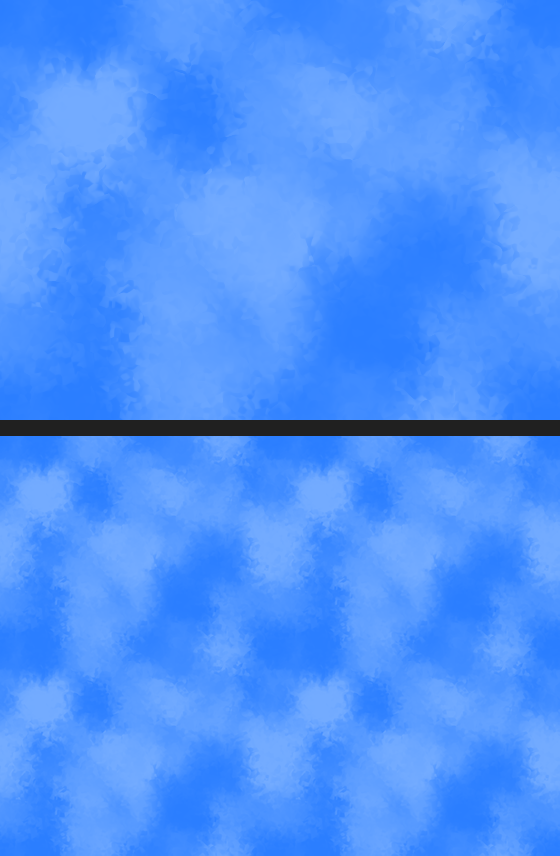
Top, the tile; bottom, the same tile 2 across and 2 down.
A WebGL 1 fragment shader for this texture:

```glsl
precision highp float;
// Blue rippled glass: broad light and dark clouds seen through a crinkled surface.
// Wrapping value noise makes the clouds; soft cellular noise at two sizes bends
// the lookup, so cloud borders break into small flakes. Every layer tiles.

uniform vec2 u_resolution;

#define CLOUD_CELLS vec2(6.0, 4.0)
#define PEBBLE_CELLS vec2(36.0, 27.0)
#define FLAKE_CELLS vec2(84.0, 63.0)
#define PEBBLE_BEND 0.022
#define FLAKE_BEND 0.034
#define FLAKE_SHARPNESS 9.0
#define CONTRAST 0.92
#define SHEEN 0.035
#define DEEP_BLUE vec3(0.170, 0.495, 1.0)
#define PALE_BLUE vec3(0.450, 0.670, 1.0)

// Two random values from 0 to 1 for a lattice cell
vec2 hash2(vec2 cell) {
  vec3 q = fract(cell.xyx * vec3(0.1031, 0.1030, 0.0973));
  q += dot(q, q.yzx + 33.33);
  return fract((q.xx + q.yz) * q.zy);
}

// Wraps a cell index to a whole period
vec2 wrapCell(vec2 cell, vec2 period) {
  return floor(mod(cell + 0.5, period));
}

float corner(vec2 cell, vec2 period, float seed) {
  return hash2(wrapCell(cell, period) + seed).x;
}

// Tiling value noise from 0 to 1
float valueNoise(vec2 uv, vec2 period, float seed) {
  vec2 p = uv * period;
  vec2 cell = floor(p);
  vec2 f = p - cell;
  f = f * f * f * (f * (f * 6.0 - 15.0) + 10.0);
  float low = mix(corner(cell, period, seed),
                  corner(cell + vec2(1.0, 0.0), period, seed), f.x);
  float high = mix(corner(cell + vec2(0.0, 1.0), period, seed),
                   corner(cell + vec2(1.0, 1.0), period, seed), f.x);
  return mix(low, high, f.y);
}

// Tiling soft cellular noise: a blend of one random direction per cell
vec2 flakes(vec2 uv, vec2 period, float seed) {
  vec2 p = uv * period;
  vec2 base = floor(p);
  vec2 sum = vec2(0.0);
  float total = 0.0;
  for (int j = -1; j <= 1; j++) {
    for (int i = -1; i <= 1; i++) {
      vec2 cell = base + vec2(float(i), float(j));
      vec2 id = wrapCell(cell, period) + seed;
      vec2 toPoint = cell + hash2(id) - p;
      float weight = exp(-FLAKE_SHARPNESS * dot(toPoint, toPoint));
      sum += weight * (hash2(id + 131.0) * 2.0 - 1.0);
      total += weight;
    }
  }
  return sum / total;
}

float clouds(vec2 uv) {
  return 0.70 * valueNoise(uv, CLOUD_CELLS, 11.0)
       + 0.24 * valueNoise(uv, CLOUD_CELLS * 2.0, 47.0)
       + 0.06 * valueNoise(uv, CLOUD_CELLS * 5.0, 83.0);
}

void main() {
  vec2 uv = gl_FragCoord.xy / u_resolution;
  vec2 toUv = vec2(u_resolution.y / u_resolution.x, 1.0);

  // Crinkled surface, smoother in some places than in others
  float roughness = mix(0.35, 1.15, valueNoise(uv, vec2(5.0, 4.0), 201.0));
  vec2 pebbleBend = flakes(uv, PEBBLE_CELLS, 19.0) * PEBBLE_BEND * toUv;
  vec2 flakeBend = flakes(uv + 0.5 * pebbleBend, FLAKE_CELLS, 67.0);
  vec2 bent = uv + roughness * (pebbleBend + flakeBend * FLAKE_BEND * toUv);

  // The difference of two shifted copies keeps light and dark in balance
  float tone = 0.5 + CONTRAST * (clouds(bent) - clouds(bent + vec2(0.37, 0.29)));
  tone = smoothstep(0.0, 1.0, tone) + SHEEN * roughness * flakeBend.y;

  gl_FragColor = vec4(mix(DEEP_BLUE, PALE_BLUE, clamp(tone, 0.0, 1.0)), 1.0);
}
```
